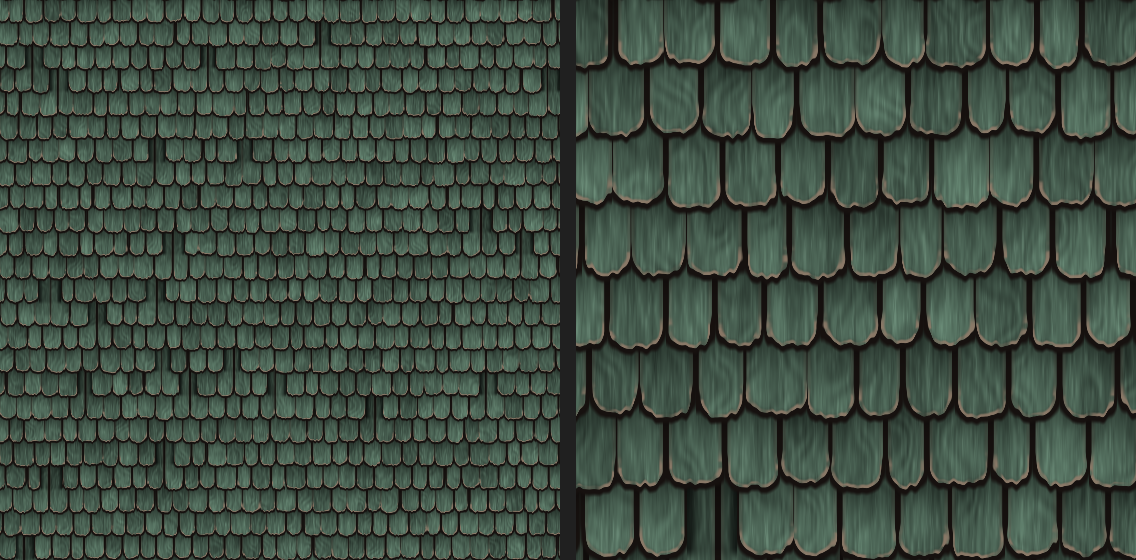
Left, the full canvas; right, a detail of the centre.
Reproduce this texture procedurally as a WebGL 2 fragment shader.

```glsl
#version 300 es
precision highp float;
// Weathered green wooden roof shingles with rounded tips, 32 across and 24 rows high.
uniform vec2 u_resolution;
out vec4 outColor;

const vec2 COUNT = vec2(32.0, 24.0);
const vec3 GAP = vec3(0.085, 0.065, 0.057);
const vec3 RIM = vec3(0.58, 0.49, 0.42);

float hash(vec2 p) {
    vec3 q = fract(p.xyx * vec3(0.1031, 0.1030, 0.0973));
    q += dot(q, q.yzx + 33.33);
    return fract((q.x + q.y) * q.z);
}

float noise(vec2 p) {
    vec2 i = floor(p), f = fract(p);
    f = f * f * (3.0 - 2.0 * f);
    return mix(mix(hash(i), hash(i + vec2(1, 0)), f.x),
               mix(hash(i + vec2(0, 1)), hash(i + vec2(1, 1)), f.x), f.y);
}

// Irregular position of the joint left of shingle i in a row
float joint(float i, float row) {
    return i + 0.26 * (hash(mod(vec2(i, row), COUNT) + 7.0) - 0.5);
}

// Half width of the joint: some shingles touch, a few stand well apart
float jointGap(float i, float row) {
    float h = hash(mod(vec2(i, row), COUNT) + 61.0);
    return 0.006 + 0.036 * smoothstep(0.15, 0.4, h) + 0.03 * step(0.95, h);
}

// Straight sides and a rounded lower end
float shingleDistance(vec2 p, float halfWidth, float radius) {
    vec2 q = vec2(abs(p.x) - halfWidth + radius, radius - p.y);
    return length(max(q, 0.0)) + min(max(q.x, q.y), 0.0) - radius;
}

// Painted wood: fine vertical fibres over warped growth rings
vec3 wood(vec2 p, vec2 id) {
    float seed = hash(id + 19.0);
    vec2 g = p + 40.0 * vec2(seed, hash(id + 29.0));
    float warp = noise(g * vec2(3.0, 1.6));
    float rings = 0.5 + 0.5 * sin(g.x * 22.0 + warp * 16.0);
    float fibres = noise(g * vec2(34.0, 2.5)) * 0.6 + noise(g * vec2(65.0, 6.0)) * 0.4;
    float tone = 0.78 + 0.22 * seed + 0.34 * (fibres - 0.5) + 0.13 * (rings - 0.5)
               + 0.22 * (warp - 0.4);
    return vec3(0.305, 0.405, 0.345) * tone + 0.025 * smoothstep(0.6, 0.9, fibres);
}

void main() {
    vec2 uv = gl_FragCoord.xy / u_resolution.y;
    float pixel = COUNT.y / u_resolution.y;
    float y = uv.y * COUNT.y;
    vec3 color = GAP;

    // Paint overlapping rows from the back to the front
    for (int layer = -2; layer <= 1; layer++) {
        float row = floor(y) + float(layer);
        float x = uv.x * COUNT.x + 0.5 * mod(row, 2.0) + 0.25 * hash(vec2(mod(row, COUNT.y), 3.0));
        float i = floor(x);
        if (x < joint(i, row)) i -= 1.0;
        else if (x >= joint(i + 1.0, row)) i += 1.0;
        vec2 id = mod(vec2(i, row), COUNT);

        float left = (x - joint(i, row)) * 0.75;
        float right = (joint(i + 1.0, row) - x) * 0.75;
        float gapLeft = jointGap(i, row), gapRight = jointGap(i + 1.0, row);
        float tip = 0.03 + 0.07 * hash(id + 43.0);
        vec2 p = vec2(0.5 * (left - gapLeft - right + gapRight), y - row - tip);

        // A missing shingle leaves a shaded slot
        if (hash(id + 83.0) < 0.022) {
            float side = min(left, right);
            float slot = smoothstep(-0.1, 0.1, p.y);
            color *= mix(1.0, mix(0.3, 0.85, smoothstep(0.0, 0.2, side)), slot);
            continue;
        }

        float halfWidth = 0.5 * (left + right - gapLeft - gapRight);
        float d = shingleDistance(p, halfWidth, min(halfWidth, 0.2 + 0.14 * hash(id + 5.0)));
        float lower = 1.0 - smoothstep(0.25, 0.5, p.y);
        d += 0.06 * lower * (noise(vec2(p.x * 14.0 + id.x * 9.0, id.y * 5.0)) - 0.5);

        // Shadow cast on the rows behind
        color *= 1.0 - 0.42 * exp(-max(d, 0.0) / 0.16);
        color = mix(GAP, color, smoothstep(0.045, 0.12, d));

        // Worn pale rim, strongest around the tip
        vec3 face = wood(p, id) * mix(1.07, 0.86, smoothstep(0.2, 1.1, p.y));
        face *= 0.84 + 0.16 * smoothstep(0.0, 0.1, -d);
        float wear = noise(p * 11.0 + id * 17.0);
        float rim = smoothstep(-0.065, -0.025, d) * (0.12 + 0.75 * lower * smoothstep(0.1, 0.7, wear));
        face = mix(face, RIM, rim);
        color = mix(color, face, 1.0 - smoothstep(-0.5 * pixel, 0.5 * pixel, d));
    }
    outColor = vec4(color, 1.0);
}
```
